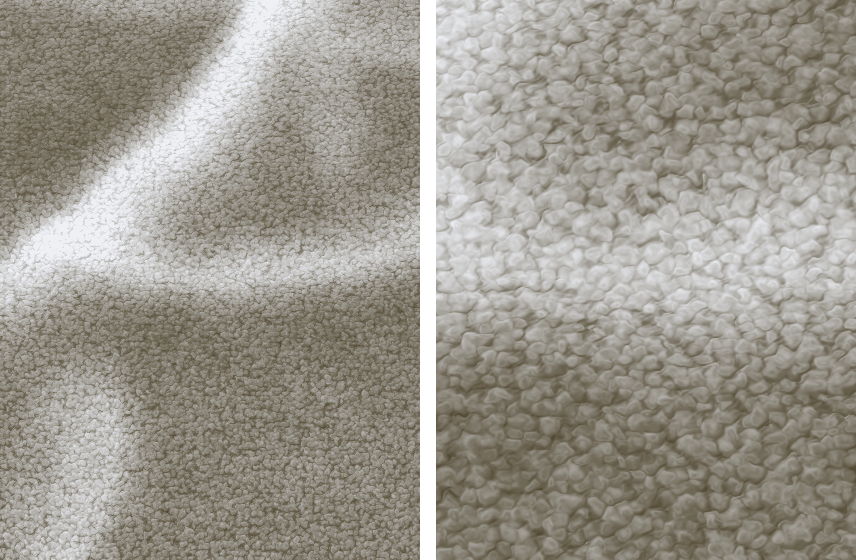
Left: the whole. Right: its middle third, enlarged.
A Shadertoy shader for this texture:

```glsl
// Draped cream boucle cloth: soft folds covered in small curly puffs.

#define GRAIN_DENSITY 112.0  // puffs per canvas height
#define GRAIN_CONTRAST 0.175
#define FORESHORTEN 0.20     // grain squeeze towards the top
#define BASE_TONE 0.50
#define MOTTLE 0.045
#define CURL 0.20            // strength of the loops inside a puff
#define FIBRE 0.06           // fine fuzz on the yarn
#define HIGHLIGHT_GAIN 0.40  // extra lift on the crests of the folds
#define LIGHT_DIR vec2(-0.45, 0.89)
#define WARM_TINT vec3(0.03, 0.0, -0.07)

vec3 hash3(vec2 p) {
    vec3 q = fract(p.xyx * vec3(0.1031, 0.1030, 0.0973));
    q += dot(q, q.yxz + 33.33);
    return fract((q.xxy + q.yzz) * q.zyx);
}

float valueNoise(vec2 p) {
    vec2 cell = floor(p), f = fract(p);
    f = f * f * (3.0 - 2.0 * f);
    float low = mix(hash3(cell).x, hash3(cell + vec2(1, 0)).x, f.x);
    float high = mix(hash3(cell + vec2(0, 1)).x, hash3(cell + vec2(1, 1)).x, f.x);
    return mix(low, high, f.y);
}

// Soft band along a quadratic curve, with its own width on the left and right.
float fold(vec2 p, vec2 a, vec2 b, vec2 c, float leftWidth, float rightWidth) {
    const int STEPS = 14;
    float best = 1e3, side = 1.0, along = 0.0;
    vec2 start = a;
    for (int i = 1; i <= STEPS; i++) {
        float t = float(i) / float(STEPS);
        vec2 end = mix(mix(a, b, t), mix(b, c, t), t);
        vec2 dir = end - start, rel = p - start;
        float s = clamp(dot(rel, dir) / dot(dir, dir), 0.0, 1.0);
        vec2 gap = rel - dir * s;
        float d = dot(gap, gap);
        if (d < best) {
            best = d;
            side = dir.x * rel.y - dir.y * rel.x;
            along = (float(i - 1) + s) / float(STEPS);
        }
        start = end;
    }
    float width = side > 0.0 ? leftWidth : rightWidth;
    return exp(-best / (width * width)) * smoothstep(0.0, 0.28, min(along, 1.0 - along));
}

// Broad light and shade of the drapery.
float drapeTone(vec2 p) {
    p += 0.025 * (vec2(valueNoise(p * 9.0), valueNoise(p * 9.0 + 40.0)) - 0.5);
    float tone = BASE_TONE;
    // lit ridges
    tone += 0.34 * fold(p, vec2(0.52, 1.30), vec2(0.54, 0.70), vec2(-0.32, 0.36), 0.10, 0.055);
    tone += 0.23 * fold(p, vec2(0.02, 0.60), vec2(0.52, 0.34), vec2(1.02, 0.76), 0.07, 0.045);
    tone += 0.22 * fold(p, vec2(0.15, 0.46), vec2(0.31, 0.09), vec2(-0.08, -0.22), 0.05, 0.14);
    tone += 0.14 * fold(p, vec2(0.585, 1.22), vec2(0.58, 0.88), vec2(0.61, 0.62), 0.05, 0.06);
    tone += 0.17 * fold(p, vec2(0.58, 0.96), vec2(0.72, 0.88), vec2(0.96, 0.92), 0.10, 0.035);
    tone += 0.15 * fold(p, vec2(-0.1, 1.03), vec2(0.22, 0.98), vec2(0.52, 1.02), 0.05, 0.035);
    // shaded hollows
    tone -= 0.07 * fold(p, vec2(0.42, 1.06), vec2(0.34, 0.74), vec2(-0.26, 0.63), 0.04, 0.08);
    tone -= 0.05 * fold(p, vec2(0.00, 0.44), vec2(0.45, 0.33), vec2(1.00, 0.48), 0.05, 0.09);
    tone -= 0.03 * fold(p, vec2(0.26, 0.76), vec2(0.31, 0.54), vec2(0.72, 0.63), 0.06, 0.04);
    tone += HIGHLIGHT_GAIN * max(tone - 0.66, 0.0);
    return tone + MOTTLE * (valueNoise(p * 7.0 + 11.0) + valueNoise(p * 23.0) - 1.0);
}

// Relief of overlapping curly puffs, blended by their height.
float puffRelief(vec2 q) {
    q += 0.5 * (vec2(valueNoise(q * 1.7), valueNoise(q * 1.7 + 70.0)) - 0.5);
    vec2 home = floor(q);
    float weightSum = 0.0, shadeSum = 0.0;
    for (int y = -1; y <= 1; y++)
    for (int x = -1; x <= 1; x++) {
        vec2 cell = home + vec2(x, y);
        vec3 rnd = hash3(cell), shape = hash3(cell + 57.0);
        vec2 rel = q - cell - 0.5 - 0.85 * (rnd.xy - 0.5);
        float angle = 6.2832 * rnd.z;
        vec2 axis = vec2(cos(angle), sin(angle));
        vec2 local = vec2(dot(rel, axis), dot(rel, vec2(-axis.y, axis.x)));
        local /= mix(0.48, 0.80, shape.x) * vec2(1.2, 0.85);
        float radius = length(local);
        float height = 1.0 - radius * radius + 0.3 * (shape.y - 0.5);
        float weight = exp(7.0 * height);
        float loops = CURL * sin(radius * 6.5 + local.x * 3.0 + 6.2832 * shape.z);
        weightSum += weight;
        shadeSum += weight * (0.8 * dot(rel, LIGHT_DIR) + loops + 0.4 * (shape.y - 0.5));
    }
    float top = log(weightSum) / 7.0;
    // gaps of varied depth, crossed by ground threads
    float gap = 1.0 - smoothstep(-0.2, 0.85, top);
    float depth = mix(0.55, 1.25, valueNoise(q * 0.75 + 90.0));
    float thread = 0.25 * sin(dot(q, vec2(-9.0, 12.0)));
    return shadeSum / weightSum + 0.25 - gap * (depth - thread);
}

void mainImage(out vec4 fragColor, in vec2 fragCoord) {
    vec2 p = fragCoord / iResolution.y;
    float tone = drapeTone(p);

    // grain follows the cloth: finer at the top, bent by the folds
    vec2 q = GRAIN_DENSITY * vec2(p.x, p.y * (1.0 + FORESHORTEN * p.y) + 0.04 * tone);
    float contrast = GRAIN_CONTRAST * mix(1.05, 0.8, p.y);
    contrast *= mix(1.0, 0.75, smoothstep(0.6, 0.85, tone));
    float fuzz = valueNoise(q * 2.6) + 0.6 * valueNoise(q * 5.3 + 20.0) - 0.8;
    float value = tone + contrast * puffRelief(q) + FIBRE * fuzz;

    // bounced light keeps the gaps from going black
    value = min(max(value, 0.5 * value + 0.215), 0.94);

    // warm in the shade, slightly cool in the light
    float warmth = clamp((0.81 - value) / 0.42, -0.25, 1.25);
    fragColor = vec4(value + warmth * WARM_TINT, 1.0);
}
```
